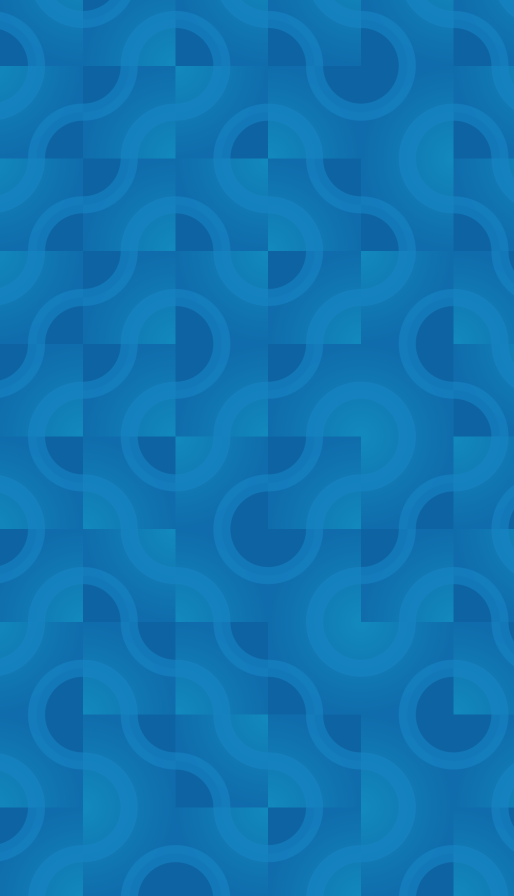
A WebGL 2 fragment shader for this pattern:

```glsl
#version 300 es
precision highp float;
// Truchet tiling of winding translucent bands on shaded blue square tiles.
// Each tile is flipped by a hash; two quarter arcs join its edge midpoints,
// one corner is a flat dark sector and the opposite one glows lighter.

uniform vec2 u_resolution;
out vec4 fragColor;

const float TILES_DOWN = 9.667;              // tiles in the canvas height
const vec2  GRID_OFFSET = vec2(0.106, 0.043); // grid shift, in tiles
const float ARC_RADIUS = 0.5;                // in tiles
const float BAND_HALF_WIDTH = 0.092;         // in tiles
const float BAND_OPACITY = 0.6;
const float GLOW_REACH = 1.0;                // fade length from light corner
const uint  SEED = 37u;
const int   SAMPLES = 2;                     // supersampling per axis

const vec3 LIGHT_BLUE = vec3(0.070, 0.540, 0.740);
const vec3 MID_BLUE   = vec3(0.062, 0.425, 0.675);
const vec3 DARK_BLUE  = vec3(0.055, 0.390, 0.640);
const vec3 BAND_BLUE  = vec3(0.090, 0.525, 0.775);

// Integer hash of a tile index.
uint hashTile(ivec2 tile) {
    uvec2 t = uvec2(tile + 512);
    uint h = t.x * 7919u + t.y * 65537u + SEED * 3571u;
    h = (h ^ (h >> 15)) * 48271u;
    h = (h ^ (h >> 13)) * 69621u;
    return h ^ (h >> 16);
}

vec3 tileColor(vec2 gridPos, float pixel) {
    // Random flips put the dark corner at (0,0) and the light one at (1,1).
    uint h = hashTile(ivec2(floor(gridPos)));
    vec2 flip = vec2(float((h >> 3) & 1u), float((h >> 7) & 1u));
    vec2 p = abs(flip - fract(gridPos));

    float fromDark = length(p);
    float fromLight = length(1.0 - p);

    // Shaded ground with the flat dark sector.
    vec3 color = mix(LIGHT_BLUE, MID_BLUE, clamp(fromLight / GLOW_REACH, 0.0, 1.0));
    float sector = 1.0 - smoothstep(-pixel, pixel, fromDark - ARC_RADIUS);
    color = mix(color, DARK_BLUE, sector);

    // Band along both quarter arcs.
    float arcDistance = min(abs(fromDark - ARC_RADIUS), abs(fromLight - ARC_RADIUS));
    float band = 1.0 - smoothstep(-pixel, pixel, arcDistance - BAND_HALF_WIDTH);
    return mix(color, BAND_BLUE, band * BAND_OPACITY);
}

void main() {
    float pixel = TILES_DOWN / u_resolution.y;
    vec3 sum = vec3(0.0);
    for (int j = 0; j < SAMPLES; j++) {
        for (int i = 0; i < SAMPLES; i++) {
            vec2 jitter = (vec2(i, j) + 0.5) / float(SAMPLES) - 0.5;
            vec2 gridPos = (gl_FragCoord.xy + jitter) * pixel + GRID_OFFSET;
            sum += tileColor(gridPos, 0.5 * pixel);
        }
    }
    fragColor = vec4(sum / float(SAMPLES * SAMPLES), 1.0);
}
```
